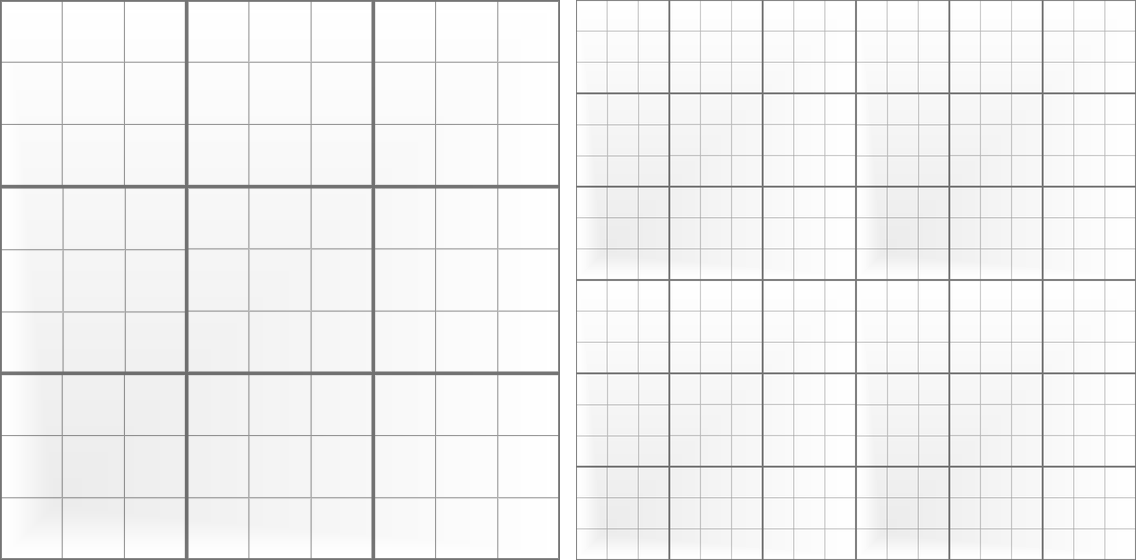
Left: one tile. Right: repeated 2 by 2.
This pattern is drawn by a WebGL 2 fragment shader. Its source:

```glsl
#version 300 es
precision highp float;

uniform vec2 u_resolution;
out vec4 fragColor;

const float MAJOR_CELLS = 3.0;
const float MINOR_CELLS = 9.0;
const float MAJOR_WIDTH = 0.0066;
const float MINOR_WIDTH = 0.0020;
const vec3 PAPER = vec3(1.0);
const vec3 MAJOR_INK = vec3(0.455);
const vec3 MINOR_INK = vec3(0.60);
const float SHADE_DEPTH = 0.085;

// Distance to the nearest of evenly spaced, wrapping lines on each axis
vec2 lineDistance(vec2 p, float count) {
    return abs(fract(p * count + 0.5) - 0.5) / count;
}

// Antialiased coverage of a grid of horizontal and vertical lines
float gridCoverage(vec2 p, float count, float width, vec2 pixel) {
    vec2 inside = 0.5 * width - lineDistance(p, count);
    vec2 coverage = clamp(inside / pixel + 0.5, 0.0, 1.0);
    return max(coverage.x, coverage.y);
}

// Quick rise, then a long linear fall; both ends meet at zero
float wrappedRamp(float t, float rise) {
    return smoothstep(0.0, rise, t) * (1.0 - t);
}

// Soft shade that is deepest toward the lower left
float paperShade(vec2 p) {
    float rise = 1.0 / MINOR_CELLS;
    float depth = min(wrappedRamp(p.x, rise), wrappedRamp(p.y, rise));
    return 1.0 - SHADE_DEPTH * depth;
}

// Slight shift of the fine lines inside the middle left block
vec2 blockNudge(vec2 p) {
    vec2 block = floor(p * MAJOR_CELLS);
    bool shifted = block.x == 0.0 && block.y == 1.0;
    return shifted ? vec2(0.0015, -0.0015) : vec2(0.0);
}

void main() {
    vec2 p = gl_FragCoord.xy / u_resolution;
    vec2 pixel = 1.0 / u_resolution;

    float minor = gridCoverage(p - blockNudge(p), MINOR_CELLS, MINOR_WIDTH, pixel);
    float major = gridCoverage(p, MAJOR_CELLS, MAJOR_WIDTH, pixel);

    // Fine lines first, heavy lines on top, shade over all
    vec3 color = mix(PAPER, MINOR_INK, minor);
    color = mix(color, MAJOR_INK, major);
    fragColor = vec4(color * paperShade(p), 1.0);
}
```
